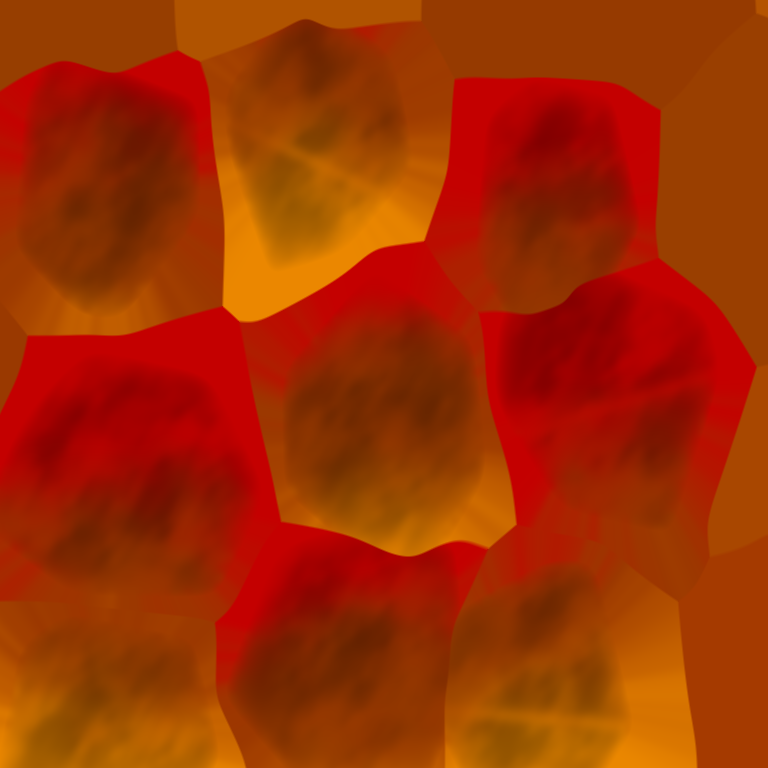
This texture is drawn by a WebGL 1 fragment shader. Its source:

```glsl
precision highp float;
// Soft, mottled stones in red, brown and orange, each inside a crisp curved cell.
// A stone is a rounded polygon gauge; the nearest stone owns the cell, and the
// colours on its rim are carried outwards along rays to the cell border.

uniform vec2 u_resolution;

float hash(vec2 p) {
  vec3 q = fract(vec3(p.xyx) * 0.1031);
  q += dot(q, q.yzx + 33.33);
  return fract((q.x + q.y) * q.z);
}

float noise(vec2 p) {
  vec2 i = floor(p), f = fract(p);
  f = f * f * (3.0 - 2.0 * f);
  return mix(mix(hash(i), hash(i + vec2(1.0, 0.0)), f.x),
             mix(hash(i + vec2(0.0, 1.0)), hash(i + vec2(1.0, 1.0)), f.x), f.y);
}

float fbm(vec2 p) {
  float sum = 0.0, amp = 0.57;
  for (int i = 0; i < 3; i++) {
    sum += amp * noise(p);
    p = mat2(1.6, 1.2, -1.2, 1.6) * p + 7.3;
    amp *= 0.5;
  }
  return sum;
}

// Position relative to the jittered centre of a stone.
vec2 toStone(vec2 p, vec2 id) {
  vec2 jitter = vec2(hash(id + 11.0), hash(id + 47.0)) - 0.5;
  return p - id - 0.5 - 0.46 * jitter;
}

// Rounded polygon gauge: 0 at the centre, 1 on the rim, linear along each ray.
float gauge(vec2 v, vec2 id) {
  float width = mix(0.62, 1.1, hash(id + 83.0));
  v /= vec2(width, 1.12);
  float sum = 0.00001;
  for (int i = 0; i < 7; i++) {
    float k = float(i);
    float angle = 6.2832 * (k + 0.6 * hash(id * 3.0 + k * 5.0 + 120.0)) / 7.0;
    float reach = mix(0.39, 0.51, hash(id * 7.0 + k * 3.0 + 210.0));
    float side = dot(v, vec2(cos(angle), sin(angle))) / reach;
    sum += pow(max(side, 0.0001), 16.0);
  }
  return pow(sum, 1.0 / 16.0);
}

// Red through brown to orange.
vec3 ramp(float t) {
  vec3 c = mix(vec3(0.77, 0.0, 0.0), vec3(0.61, 0.22, 0.0), smoothstep(0.06, 0.5, t));
  return mix(c, vec3(0.92, 0.53, 0.0), smoothstep(0.45, 1.05, t));
}

vec3 stoneColor(vec2 p, vec2 id) {
  // Every fourth row and column holds plain brown cells.
  vec2 turn = mod(id, 4.0);
  if (max(turn.x, turn.y) > 2.5) {
    return ramp(0.45 + 0.3 * hash(id + 263.0)) * mix(0.84, 1.06, hash(id + 281.0));
  }

  vec2 v = toStone(p, id);
  float g = gauge(v, id);
  vec2 q = v / max(g, 1.0);
  vec2 seed = id * 9.0 + 60.0;
  float core = 1.0 - exp(-6.0 * max(1.0 - g, 0.0));

  // Tone runs down the stone; fine rim noise becomes rays outside it.
  float tone = 0.94 * fract(0.9 + 0.45 * id.x + 0.2 * id.y);
  vec2 slope = vec2(0.6 * (hash(id + 151.0) - 0.4), -0.8);
  float t = tone + dot(q, slope) + 0.3 * (fbm(q * 3.0 + seed) - 0.5);
  t += 0.09 * (noise(q * 24.0 + seed) - 0.5) * smoothstep(0.85, 1.0, g);
  t += 0.14 * core * (1.0 - smoothstep(0.2, 0.6, t));
  vec3 color = ramp(t);

  // Dark mottled core, streaked along a diagonal, with a pale seam on some stones.
  vec2 grain = mat2(0.8, 0.6, -0.6, 0.8) * v;
  float mottle = smoothstep(0.15, 0.85, fbm(grain * vec2(6.0, 3.5) + seed));
  float lean = hash(id + 177.0) - 0.6;
  float seam = exp(-pow((v.y - lean * v.x + 0.08) / 0.035, 2.0));
  seam *= step(0.7, hash(id + 191.0));
  float dark = core * (0.06 + 0.32 * mottle) * (1.0 - 0.45 * seam);
  return color * (1.0 - dark);
}

void main() {
  float size = min(u_resolution.x, u_resolution.y);
  vec2 p = 3.0 * gl_FragCoord.xy / size + vec2(0.2, 0.15);
  vec2 home = floor(p), nearId = home, nextId = home;
  float nearDist = 100.0, nextDist = 100.0;

  // Find the two closest stones, measured along rays from their rims.
  for (int y = -2; y <= 2; y++) {
    for (int x = -2; x <= 2; x++) {
      vec2 id = home + vec2(float(x), float(y));
      vec2 v = toStone(p, id);
      float g = gauge(v, id);
      float d = length(v) * (1.0 - 1.0 / max(g, 0.01));
      if (d < nearDist) {
        nextDist = nearDist;
        nextId = nearId;
        nearDist = d;
        nearId = id;
      } else if (d < nextDist) {
        nextDist = d;
        nextId = id;
      }
    }
  }

  // Blend across about one pixel at the cell border.
  float cover = 0.5 + 0.5 * clamp((nextDist - nearDist) * size / 6.0, 0.0, 1.0);
  vec3 color = mix(stoneColor(p, nextId), stoneColor(p, nearId), cover);
  gl_FragColor = vec4(color, 1.0);
}
```
